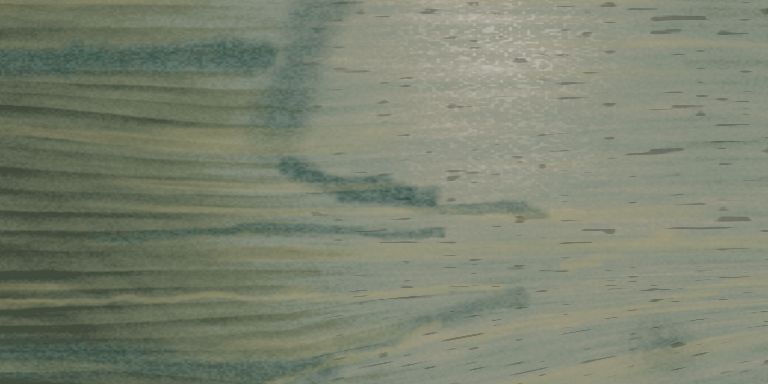
This texture is drawn by a Shadertoy shader. Its source:

```glsl
const vec3 DEEP = vec3(0.26, 0.30, 0.24);
const vec3 MOSS = vec3(0.36, 0.40, 0.32);
const vec3 OLIVE = vec3(0.44, 0.47, 0.38);
const vec3 SAGE = vec3(0.51, 0.55, 0.49);
const vec3 SAND = vec3(0.58, 0.58, 0.51);
const vec3 PALE = vec3(0.67, 0.66, 0.60);
const vec3 TEAL = vec3(0.25, 0.36, 0.33);
const vec3 CREAM = vec3(0.66, 0.62, 0.45);
const vec3 GLOSS = vec3(0.80, 0.79, 0.76);
const float RING_COUNT = 21.0;
const float RING_DEPTH = 0.95;
const float FIBRE_DEPTH = 1.1;
const float SPECKLE_DEPTH = 0.55;

float hash(vec2 p) {
    vec3 q = fract(vec3(p.xyx) * 0.1031);
    q += dot(q, q.yzx + 33.33);
    return fract((q.x + q.y) * q.z);
}

float noise(vec2 p) {
    vec2 i = floor(p), f = fract(p);
    f = f * f * (3.0 - 2.0 * f);
    return mix(mix(hash(i), hash(i + vec2(1, 0)), f.x),
               mix(hash(i + vec2(0, 1)), hash(i + vec2(1, 1)), f.x), f.y);
}

float fbm(vec2 p) {
    float sum = 0.0, amp = 0.5;
    for (int i = 0; i < 4; i++) {
        sum += amp * noise(p);
        p = p * 2.03 + 17.0;
        amp *= 0.5;
    }
    return sum / 0.9375;
}

// Soft brush stroke from a to b
float stroke(vec2 p, vec2 a, vec2 b, float radius) {
    vec2 d = b - a;
    float h = clamp(dot(p - a, d) / dot(d, d), 0.0, 1.0);
    return 1.0 - smoothstep(0.25 * radius, 1.4 * radius, length(p - a - d * h));
}

float spot(vec2 p, vec2 centre, vec2 size) {
    vec2 d = (p - centre) / size;
    return exp(-dot(d, d));
}

// Height across the fibres, bent like the board's growth rings
float grainHeight(vec2 p) {
    float v = p.y + 0.025 * (fbm(p * vec2(1.5, 3.0)) - 0.5);
    v += 0.09 * p.x * spot(p, vec2(0.4, 0.60), vec2(0.7, 0.22));
    v -= 0.20 * max(p.x - 0.75, 0.0) * (1.0 - smoothstep(0.12, 0.38, p.y));
    return v;
}

vec3 woodRamp(float t) {
    vec3 c = mix(DEEP, MOSS, clamp(t, 0.0, 1.0));
    c = mix(c, OLIVE, clamp(t - 1.0, 0.0, 1.0));
    c = mix(c, SAGE, clamp(t - 2.0, 0.0, 1.0));
    c = mix(c, SAND, clamp(t - 3.0, 0.0, 1.0));
    return mix(c, PALE, clamp(t - 4.0, 0.0, 1.0));
}

void mainImage(out vec4 fragColor, in vec2 fragCoord) {
    vec2 p = fragCoord / iResolution.y;
    float v = grainHeight(p);
    float leftness = 1.0 - smoothstep(0.3, 1.35, p.x);

    // Broad light falloff
    float tone = mix(0.95, 3.45, smoothstep(-0.05, 1.2, p.x));
    tone += 0.7 * spot(p, vec2(0.5, 1.0), vec2(0.65, 0.28));
    tone += 0.7 * spot(p, vec2(1.25, 0.85), vec2(0.45, 0.35));
    tone -= 0.7 * spot(p, vec2(2.1, 1.05), vec2(0.5, 0.25));
    tone -= 0.5 * spot(p, vec2(0.1, 0.0), vec2(0.6, 0.3));

    // Growth rings: slow darkening with a crisp lower edge
    float ringPhase = v * RING_COUNT + 1.8 * noise(vec2(p.x * 0.7, v * 7.0));
    float saw = fract(ringPhase);
    float ring = smoothstep(0.25, 0.85, saw) * (1.0 - smoothstep(0.85, 1.0, saw));
    ring *= 0.4 + 0.9 * noise(vec2(p.x * 2.5, floor(ringPhase) * 3.7));
    tone -= RING_DEPTH * ring * mix(0.2, 1.0, leftness);

    // Faint arcs sweeping through the lower left
    float arc = sin(55.0 * (p.y + 0.75 * p.x * p.x + 0.25 * p.x) + 4.0 * fbm(p * 4.0));
    tone -= 0.28 * smoothstep(0.1, 0.9, arc) * spot(p, vec2(0.15, 0.22), vec2(0.35, 0.2));

    // Fibres, blotches and fine tooth
    tone += FIBRE_DEPTH * (fbm(vec2(p.x * 1.6, v * 38.0)) - 0.5);
    tone += 0.7 * (noise(vec2(p.x * 7.0, v * 95.0)) - 0.5);
    tone += 0.7 * (fbm(p * vec2(6.0, 12.0) + 9.0) - 0.5);
    float tooth = noise(p * vec2(130.0, 190.0)) - 0.5;
    tone += SPECKLE_DEPTH * (tooth + 0.6 * (noise(p * 240.0 + 31.0) - 0.5));
    vec3 col = woodRamp(tone);

    // Teal stain strokes with ragged edges
    vec2 q = p + 0.05 * (vec2(fbm(p * 9.0), fbm(p * 9.0 + 40.0)) - 0.5);
    q.y += 0.02 * (noise(vec2(p.x * 5.0, v * 60.0)) - 0.5);
    float stain = 0.8 * stroke(q, vec2(-0.1, 0.83), vec2(0.68, 0.86), 0.045);
    stain = max(stain, 0.5 * stroke(q, vec2(0.84, 1.0), vec2(0.71, 0.64), 0.08));
    stain = max(stain, 0.85 * stroke(q, vec2(0.75, 0.57), vec2(0.92, 0.51), 0.032));
    stain = max(stain, 0.85 * stroke(q, vec2(0.90, 0.51), vec2(1.12, 0.48), 0.03));
    stain = max(stain, 0.55 * stroke(q, vec2(1.08, 0.47), vec2(1.42, 0.445), 0.016));
    stain = max(stain, 0.55 * stroke(q, vec2(0.25, 0.38), vec2(1.15, 0.40), 0.014));
    stain = max(stain, 0.6 * stroke(q, vec2(0.0, 0.07), vec2(0.85, 0.04), 0.05));
    stain = max(stain, 0.35 * stroke(q, vec2(0.9, 0.10), vec2(1.35, 0.22), 0.025));
    stain = max(stain, 0.4 * spot(q, vec2(1.72, 0.09), vec2(0.09, 0.07)));
    col = mix(col, TEAL + 0.13 * tooth, stain * (0.65 + 0.4 * noise(p * 45.0)));

    // Bare cream streaks
    float bare = 0.7 * spot(q, vec2(1.74, 0.38), vec2(0.045, 0.028));
    bare = max(bare, 0.45 * stroke(q, vec2(1.48, 0.30), vec2(1.72, 0.37), 0.016));
    bare = max(bare, 0.5 * stroke(q, vec2(0.0, 0.22), vec2(1.3, 0.245), 0.011));
    bare = max(bare, 0.45 * stroke(q, vec2(0.7, 0.0), vec2(1.15, 0.15), 0.014));
    bare = max(bare, 0.4 * stroke(q, vec2(1.0, 0.09), vec2(2.0, 0.27), 0.014));
    bare = max(bare, 0.4 * smoothstep(0.66, 0.85, noise(vec2(p.x * 1.3, v * 27.0 + 5.0))));
    col = mix(col, CREAM, bare * (0.5 + 0.5 * noise(vec2(p.x * 9.0, v * 90.0))));

    // Short dark pores and glossy glints
    float pore = smoothstep(0.84, 0.95, noise(vec2(p.x * 17.0, v * 115.0 + 60.0)));
    col *= 1.0 - 0.22 * pore * smoothstep(0.5, 1.1, p.x);
    float sheen = spot(p, vec2(1.3, 0.88), vec2(0.24, 0.17)) + 0.4 * spot(p, vec2(1.3, 0.58), vec2(0.3, 0.12));
    float glint = smoothstep(0.5, 0.95, noise(p * vec2(85.0, 180.0) + 80.0));
    col = mix(col, GLOSS, sheen * (0.15 + 0.5 * glint));

    fragColor = vec4(clamp(col, 0.0, 1.0), 1.0);
}
```
